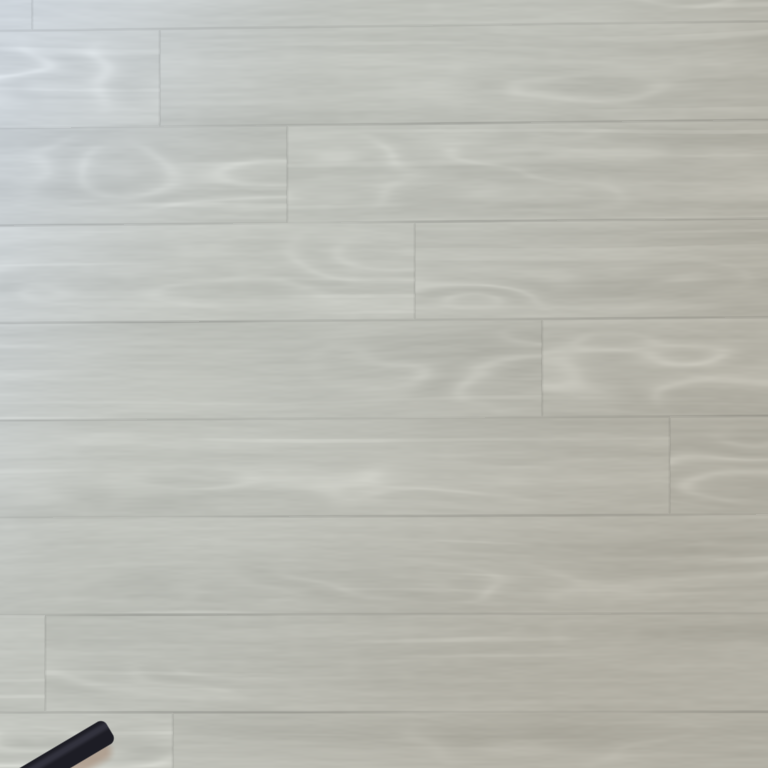
A Shadertoy shader for this texture:

```glsl
// Pale grey-beige wood plank floor with staggered joints, cool side light and a dark rod end.

const float PLANK_HEIGHT = 0.1276;
const float PLANK_LENGTH = 1.145;
const float FIRST_SEAM = 0.034;    // depth of the topmost seam
const float FIRST_JOINT = 0.042;   // joint position in the top row
const float JOINT_STEP = 0.166;    // stagger from row to row

const vec3 COOL_LIGHT = vec3(0.825, 0.855, 0.885);
const vec3 PALE_WOOD = vec3(0.765, 0.775, 0.750);
const vec3 WARM_WOOD = vec3(0.708, 0.698, 0.655);
const vec3 ROD_DARK = vec3(0.115, 0.115, 0.145);
const vec3 ROD_SHEEN = vec3(0.25, 0.25, 0.30);
const vec3 SHADOW_TINT = vec3(0.66, 0.57, 0.50);

float hash(vec2 p) {
    return fract(sin(dot(p, vec2(127.1, 311.7))) * 43758.545);
}

float noise(vec2 p) {
    vec2 cell = floor(p), f = fract(p);
    f = f * f * (3.0 - 2.0 * f);
    float low = mix(hash(cell), hash(cell + vec2(1, 0)), f.x);
    float high = mix(hash(cell + vec2(0, 1)), hash(cell + vec2(1, 1)), f.x);
    return mix(low, high, f.y);
}

// Soft line centred on distance zero
float softLine(float dist, float halfWidth, float blur) {
    return 1.0 - smoothstep(halfWidth, halfWidth + blur, abs(dist));
}

// Brightness offset of the wood: broad bands, arched figure, fine fibres
float woodGrain(vec2 p, float across) {
    p.y += 0.014 * (noise(p * vec2(3.5, 7.0)) - 0.5);
    float bands = noise(p * vec2(1.6, 42.0)) - 0.5;
    float clouds = noise(p * vec2(6.0, 24.0)) - 0.5;

    float contour = 0.68 * noise(p * vec2(4.2, 17.0)) + 0.32 * noise(p * vec2(10.0, 38.0));
    float rings = sin(contour * 27.0);
    float heart = smoothstep(0.5, 0.15, abs(across - 0.5));
    float figure = smoothstep(0.3, 0.75, noise(p * vec2(1.8, 9.0) + 31.0)) * heart;
    float paleVein = pow(0.5 + 0.5 * rings, 5.0);

    float fibres = noise(p * vec2(11.0, 190.0)) - 0.5;
    float pores = noise(p * vec2(55.0, 330.0)) - 0.5;
    float streak = smoothstep(0.72, 0.95, noise(p * vec2(2.6, 95.0) + 17.0));
    return 0.045 * bands + 0.022 * clouds
         + figure * (0.015 * rings + 0.032 * paleVein)
         + 0.026 * fibres + 0.015 * pores + 0.035 * streak;
}

// Daylight from the upper left fading to warm wood on the right
vec3 floorLight(vec2 uv) {
    float fade = uv.x * 0.85 + (1.0 - uv.y) * 0.48;
    vec3 tone = mix(COOL_LIGHT, PALE_WOOD, smoothstep(-0.08, 0.48, fade));
    return mix(tone, WARM_WOOD, smoothstep(0.42, 1.15, fade));
}

// Signed distance to a rounded bar running back from its tip
float barDistance(vec2 p, vec2 tip, vec2 dir, float halfWidth, float corner) {
    vec2 q = p - tip;
    vec2 local = vec2(dot(q, dir), abs(dot(q, vec2(-dir.y, dir.x))));
    vec2 d = local - vec2(0.0, halfWidth) + corner;
    return length(max(d, 0.0)) + min(max(d.x, d.y), 0.0) - corner;
}

void mainImage(out vec4 fragColor, in vec2 fragCoord) {
    vec2 uv = fragCoord / iResolution.xy;
    float pixel = 1.0 / iResolution.y;

    // Plank layout, counted from the top with a slight perspective tilt
    float depth = 1.0 - uv.y + 0.013 * (uv.x - 0.5) * uv.y;
    float rowPos = (depth - FIRST_SEAM) / PLANK_HEIGHT + 1.0;
    float row = floor(rowPos);
    float across = fract(rowPos);
    float colPos = (uv.x - FIRST_JOINT - JOINT_STEP * row) / PLANK_LENGTH;
    vec2 plank = vec2(floor(colPos), row);
    float along = fract(colPos);

    // Each plank cuts its grain from a different place
    vec2 grainShift = 9.0 * vec2(hash(plank + 3.0), hash(plank + 8.0));
    vec2 grainPos = vec2(along * PLANK_LENGTH, across * PLANK_HEIGHT) + grainShift;
    vec3 color = floorLight(uv);
    color += woodGrain(grainPos, across) - 0.012;
    color += 0.018 * (hash(plank + 12.0) - 0.5);

    // Thin seams, worn unevenly along their length
    float seamDist = (0.5 - abs(across - 0.5)) * PLANK_HEIGHT;
    float jointDist = (0.5 - abs(along - 0.5)) * PLANK_LENGTH;
    float wear = noise(vec2(uv.x * 5.0, floor(rowPos + 0.5) * 7.0));
    float seam = softLine(seamDist, 0.0004, 0.0012 + pixel) * mix(0.03, 0.13, wear);
    float joint = softLine(jointDist, 0.0003, 0.0010 + pixel) * 0.065;
    color *= 1.0 - max(seam, joint);

    // Rod entering from the lower left, with a warm contact shadow
    vec2 rodDir = normalize(vec2(0.86, 0.51));
    vec2 rodTip = vec2(0.143, 0.050);
    float shadow = barDistance(uv, rodTip + vec2(-0.004, -0.020), rodDir, 0.014, 0.010);
    color = mix(color, SHADOW_TINT, 0.7 * (1.0 - smoothstep(-0.006, 0.010, shadow)));
    float rod = barDistance(uv, rodTip, rodDir, 0.0168, 0.009);
    float side = dot(uv - rodTip, vec2(-rodDir.y, rodDir.x));
    vec3 rodColor = mix(ROD_DARK, ROD_SHEEN, 0.6 * softLine(side - 0.007, 0.001, 0.007));
    color = mix(color, rodColor, 1.0 - smoothstep(-pixel, pixel, rod));

    fragColor = vec4(clamp(color, 0.0, 1.0), 1.0);
}
```
